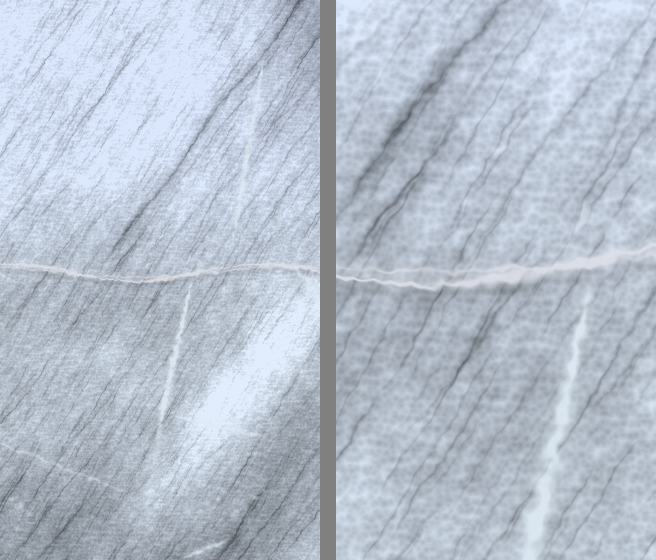
Left, the full canvas; right, a detail of the centre.
Give the GLSL for this texture, as a Shadertoy shader.

```glsl
// Blue-grey marble slab with slanted dark veins and pale quartz seams.

vec2 hash2(vec2 p) {
    vec3 q = fract(p.xyx * vec3(0.1031, 0.1030, 0.0973));
    q += dot(q, q.yzx + 33.33);
    return fract((q.xx + q.yz) * q.zy);
}

// Cellular noise: distance to the nearest scattered point
float cells(vec2 p) {
    vec2 id = floor(p), f = fract(p);
    float nearest = 4.0;
    for (int j = -1; j <= 1; j++)
    for (int i = -1; i <= 1; i++) {
        vec2 cell = vec2(i, j);
        vec2 toPoint = cell + hash2(id + cell + 50.0) - f;
        nearest = min(nearest, dot(toPoint, toPoint));
    }
    return sqrt(nearest);
}

// Smooth drifting value in about -1..1
float waves(vec2 p) {
    float sum = 0.0, amp = 0.5;
    for (int i = 0; i < 4; i++) {
        sum += amp * sin(p.x + 1.7 * sin(p.y * 0.8 + float(i))) * cos(p.y - sin(p.x * 0.6));
        p = mat2(1.3, 1.1, -1.1, 1.3) * p + 2.3;
        amp *= 0.6;
    }
    return sum;
}

// Coordinates across (x) and along (y) a line at the given angle
vec2 slant(vec2 p, float angle) {
    float c = cos(angle), s = sin(angle);
    return vec2(s * p.x - c * p.y, c * p.x + s * p.y);
}

// Dark veins along slab.y, one per column of slab.x, broken into dashes
float darkVeins(vec2 slab, float columns, float width, float dashes) {
    float x = slab.x * columns, sum = 0.0;
    for (int k = -1; k <= 1; k++) {
        float id = floor(x) + float(k);
        vec2 rnd = hash2(vec2(id + 90.0, columns));
        float wander = 0.1 * sin(slab.y * 9.0 + rnd.x * 40.0) + 0.06 * sin(slab.y * 37.0 + rnd.y * 60.0);
        float d = (x - id - rnd.x - wander) / columns;
        float broken = smoothstep(-0.3, 0.45, waves(vec2(slab.y * dashes + rnd.y * 50.0, id * 3.7)));
        float core = exp(-d * d / (width * width));
        float halo = exp(-abs(d) / (width * 4.5));
        sum += (0.65 * core + 0.35 * halo) * broken * (0.3 + 0.7 * rnd.y);
    }
    return sum;
}

// Pale seam from a to b, tapered, with a bright core and feathered sides
float seam(vec2 p, vec2 a, vec2 b, float width) {
    vec2 ab = b - a;
    float t = clamp(dot(p - a, ab) / dot(ab, ab), 0.0, 1.0);
    float d = length(p - a - ab * t);
    float w = width * (0.25 + 0.75 * sin(3.1416 * t));
    float profile = 0.7 * exp(-d * d / (w * w)) + 0.3 * exp(-d / (1.8 * w));
    return profile * smoothstep(0.0, 0.15, t) * smoothstep(1.0, 0.7, t);
}

void mainImage(out vec4 fragColor, in vec2 fragCoord) {
    vec2 p = fragCoord / iResolution.y;
    vec2 slab = slant(p, 0.927);

    // Jagged displacement shared by all veins
    float jag = cells(p * 38.0) - 0.5;
    float fineJag = cells(p * 95.0 + 7.0) - 0.5;
    vec2 bend = vec2(0.003 * jag + 0.0028 * fineJag + 0.003 * waves(p * 9.0), 0.0);
    vec2 bent = slab + bend, steep = slant(p, 1.03) + bend;

    // Broad light and shade
    float upper = smoothstep(0.4, 0.8, p.y);
    float tone = mix(0.815, 0.90, upper);
    vec2 glow = p - vec2(0.15, 0.85);
    tone += 0.09 * exp(-12.0 * dot(glow, glow));
    tone -= 0.19 * smoothstep(0.3, 0.0, p.y) * smoothstep(0.55, 0.05, p.x);
    tone -= 0.15 * smoothstep(0.42, 0.57, p.x) * smoothstep(0.65, 1.0, p.y);
    tone -= 0.06 * exp(-pow((p.y - 0.47) / 0.1, 2.0));
    float cloud = waves(p * vec2(13.0, 10.0) + 4.0);
    tone += 0.06 * cloud + 0.045 * waves(p * vec2(38.0, 30.0));
    float band = (slab.x - 0.165 + 0.025 * cloud) / 0.05;
    tone += 0.21 * exp(-band * band) * smoothstep(0.62, 0.42, p.y) * smoothstep(-0.1, 0.3, p.y);
    float corner = (slab.x - 0.32) / 0.1;
    tone -= 0.16 * exp(-corner * corner) * smoothstep(0.4, 0.2, p.y);

    // Crystal grain, short slanted streaks and level weave
    tone += 0.11 * (cells(p * 225.0) - 0.5) + 0.06 * (cells(p * 110.0 + 3.0) - 0.5);
    tone += 0.09 * (cells(steep * vec2(110.0, 32.0)) - 0.5);
    tone += 0.10 * (cells(p * vec2(45.0, 180.0)) - 0.5);

    // Dark veins at four scales, the finer ones steeper and shorter
    tone -= 0.28 * darkVeins(bent, 13.0, 0.0018, 7.0);
    tone -= 0.23 * darkVeins(bent + 0.31, 31.0, 0.0013, 10.0);
    tone -= 0.19 * darkVeins(steep + 0.73, 48.0, 0.0010, 17.0);
    tone -= 0.16 * darkVeins(steep + 0.17, 85.0, 0.0009, 24.0);
    float mainVein = abs(bent.x + 0.17 + 0.004 * sin(slab.y * 23.0));
    tone -= (0.22 * exp(-mainVein / 0.0025) + 0.13 * exp(-mainVein / 0.018)) * smoothstep(0.51, 0.57, p.y);
    tone += 0.055;

    // Level quartz seam of two ragged strands, shaded underneath
    float level = p.y - 0.514 - 0.012 * cos(p.x * 13.0) - 0.004 * jag - 0.004 * fineJag;
    float split = 0.004 * sin(p.x * 17.0 + 0.6);
    float swell = 0.0021 + 0.0013 * sin(p.x * 29.0 - 1.0);
    float quartz = 0.95 * exp(-pow((level - split) / swell, 2.0)) + 0.5 * exp(-pow((level + split) / 0.0014, 2.0));
    quartz = quartz * (0.45 + 0.9 * cells(p * vec2(45.0, 130.0))) + 0.3 * exp(-abs(level) / 0.008);
    tone -= 0.09 * exp(-pow((level + 0.008) / 0.005, 2.0));

    // Steep seams and scattered short ones
    vec2 q = p + vec2(0.003 * jag + 0.004 * fineJag, 0.007 * jag);
    float pale = 0.95 * seam(q, vec2(0.475, 0.92), vec2(0.405, 0.51), 0.0048);
    pale += 1.15 * seam(q, vec2(0.345, 0.51), vec2(0.275, 0.20), 0.0055);
    pale += 0.45 * seam(q, vec2(0.30, 0.32), vec2(0.255, 0.05), 0.006);
    pale += 0.5 * seam(q, vec2(-0.03, 0.22), vec2(0.25, 0.11), 0.003);
    pale += 0.75 * seam(q, vec2(0.31, 0.255), vec2(0.49, 0.218), 0.005);
    pale += 0.75 * seam(q, vec2(0.32, 0.0), vec2(0.42, 0.04), 0.004);
    pale += 0.8 * seam(q, vec2(0.52, 0.53), vec2(0.60, 0.43), 0.010);
    pale *= 0.5 + 0.9 * cells(p * 85.0);

    // Flecks of quartz
    float fleck = smoothstep(0.2, 0.02, cells(p * vec2(24.0, 30.0) + 11.0));
    pale += 0.4 * fleck * smoothstep(0.1, 0.5, cloud);

    // Bluer stone above, greyer below
    vec3 tint = mix(vec3(0.89, 0.94, 1.0), vec3(0.865, 0.914, 1.0), upper);
    vec3 color = clamp(tone, 0.4, 0.99) * tint;
    color = mix(color, vec3(0.87, 0.88, 0.91), clamp(quartz, 0.0, 0.9));
    color = mix(color, vec3(0.87, 0.92, 0.96), clamp(pale, 0.0, 0.9));
    fragColor = vec4(color, 1.0);
}
```
